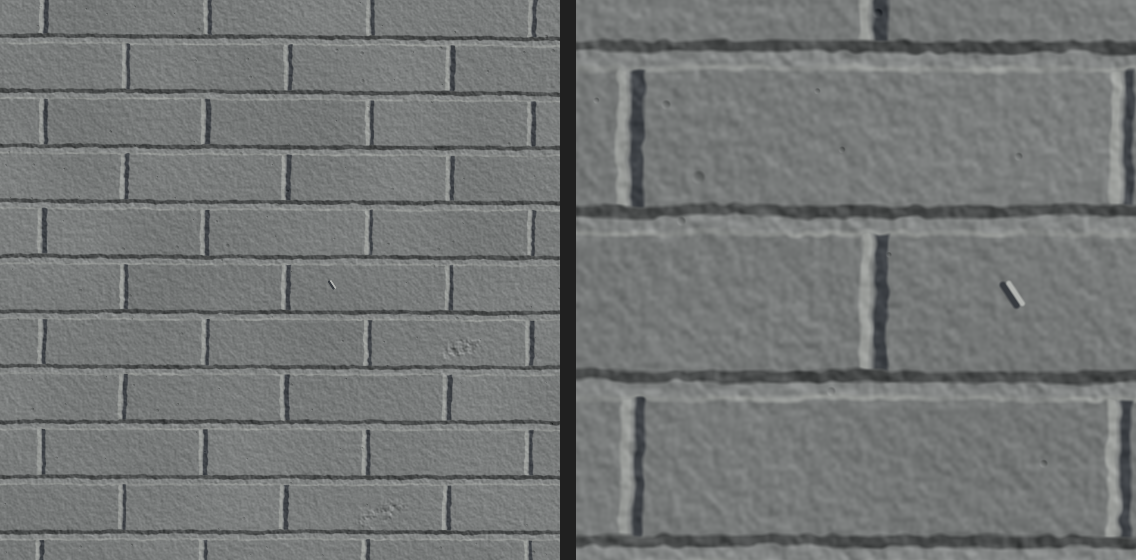
Left, the full canvas; right, a detail of the centre.
Reproduce this texture procedurally as a three.js fragment shader.

```glsl
varying vec2 vUv;

#define ROW_HEIGHT 0.0982
#define ROW_START 0.0508
#define BRICK_WIDTH 0.2904
#define HEAD_START 0.0750
#define JOINT_TOP -0.0130
#define SOFT 0.0016
#define RELIEF 0.17
#define PIT_CELL 0.042
#define PIT_CHANCE 0.22

const vec3 PAINT = vec3(0.470, 0.480, 0.478);
const vec3 MORTAR = vec3(0.510, 0.520, 0.518);
const vec3 LIT_EDGE = vec3(0.625, 0.635, 0.622);
const vec3 BED_SHADOW = vec3(0.250, 0.258, 0.258);
const vec3 HEAD_SHADOW = vec3(0.215, 0.230, 0.250);
const vec2 TO_LIGHT = vec2(0.64, 0.77);

float hash(vec2 p) {
  p = fract(p * vec2(0.1031, 0.1130));
  p += dot(p, p.yx + 33.33);
  return fract((p.x + p.y) * p.x * 17.17);
}

float noise(vec2 p) {
  vec2 i = floor(p), f = fract(p);
  f = f * f * (3.0 - 2.0 * f);
  i += 200.0;
  return mix(mix(hash(i), hash(i + vec2(1.0, 0.0)), f.x),
             mix(hash(i + vec2(0.0, 1.0)), hash(i + 1.0), f.x), f.y);
}

float band(float x, float lo, float hi) {
  return smoothstep(lo - SOFT, lo + SOFT, x) * (1.0 - smoothstep(hi - SOFT, hi + SOFT, x));
}

float height(vec2 p) {
  return 0.6 * noise(p * 125.0) + 0.4 * noise(p * 250.0 + 7.0);
}

float segment(vec2 p, vec2 a, vec2 b) {
  vec2 ab = b - a;
  return length(p - a - ab * clamp(dot(p - a, ab) / dot(ab, ab), 0.0, 1.0));
}

// Small dents: dark on the side nearest the light, bright opposite
float pits(vec2 p) {
  vec2 cell = floor(p / PIT_CELL) + 50.0;
  vec2 centre = 0.2 + 0.6 * vec2(hash(cell + 3.1), hash(cell + 17.7));
  vec2 d = (fract(p / PIT_CELL) - centre) * PIT_CELL;
  float size = mix(0.0015, 0.0038, pow(hash(cell + 41.3), 2.0));
  float inside = 1.0 - smoothstep(0.6 * size, 1.3 * size, length(d));
  float present = step(hash(cell + 71.9), PIT_CHANCE);
  return -present * inside * (0.35 + dot(d, TO_LIGHT) / size);
}

// Two diagonal areas of flaking paint
float flaking(vec2 p) {
  float area = 0.0;
  for (int i = 0; i < 2; i++) {
    vec2 d = p - vec2(0.832, 0.384) + float(i) * vec2(0.155, 0.305);
    d = vec2(0.91 * d.x + 0.42 * d.y, 0.91 * d.y - 0.42 * d.x);
    area += 1.0 - smoothstep(0.4, 1.0, length(d / vec2(0.066, 0.023)));
  }
  return area * smoothstep(0.35, 0.6, noise(p * 75.0 + 5.0));
}

void main() {
  vec2 p = vUv;

  // Uneven joint lines
  vec2 wobble = vec2(noise(p * 24.0), noise(p * 24.0 + 31.0)) - 0.5;
  vec2 ragged = vec2(noise(p * 140.0), noise(p * 140.0 + 57.0)) - 0.5;
  vec2 q = p + 0.0026 * wobble + 0.0026 * ragged;
  q.y += 0.007 * (p.x - 0.5) * p.y;

  // Bed joint: distance above the shadow line of each course
  float course = (q.y - ROW_START) / ROW_HEIGHT + 0.2;
  float row = floor(course);
  float y = (fract(course) - 0.2) * ROW_HEIGHT;

  // Head joint: distance right of the shadow, in half-brick running bond
  float headRow = row - step(y, JOINT_TOP);
  float start = HEAD_START + 0.009 * p.y + 0.5 * BRICK_WIDTH * (1.0 - mod(headRow, 2.0));
  float column = floor((q.x - start) / BRICK_WIDTH + 0.5);
  float vary = hash(vec2(headRow, column) + 90.0);
  float x = q.x - start - column * BRICK_WIDTH + 0.005 * (vary - 0.5);
  float onCourse = max(smoothstep(0.001, 0.004, y),
                       1.0 - smoothstep(JOINT_TOP - 0.003, JOINT_TOP, y));

  // Painted brick faces with broad tone changes
  float brickTone = hash(vec2(headRow, floor((q.x - start) / BRICK_WIDTH)) + 20.0) - 0.5;
  vec3 color = PAINT + 0.016 * brickTone + 0.035 * (noise(p * 7.0) - 0.5);

  // Mortar, lit arrises and shadows
  float bed = band(y, JOINT_TOP, 0.002);
  float fade = noise(p * vec2(38.0, 12.0) + 13.0);
  color = mix(color, MORTAR, bed);
  color = mix(color, LIT_EDGE, band(y, -0.0158, -0.0125) * mix(0.3, 0.9, fade));
  color = mix(color, MORTAR, band(x, -0.011, 0.002) * onCourse);
  color = mix(color, LIT_EDGE, band(x, -0.0118, -0.0058) * onCourse * mix(0.7, 1.0, fade));
  color = mix(color, HEAD_SHADOW, band(x, -0.0035, mix(0.002, 0.0055, vary)) * onCourse * 0.92);
  color = mix(color, BED_SHADOW, band(y, -0.0034 - 0.002 * fade, 0.0026) * mix(0.75, 1.0, fade));

  // Stucco grain, rougher in mortar and flaked paint
  float grain = height(p) - height(p + 0.0026 * TO_LIGHT);
  float flakes = flaking(p);
  color += RELIEF * grain * (1.0 + 0.5 * bed + 1.8 * flakes);
  color += 0.20 * flakes * (noise(p * 115.0 + 9.0) - noise((p + 0.004 * TO_LIGHT) * 115.0 + 9.0));
  color += 0.03 * (noise(p * 380.0) - 0.5);
  color += 0.13 * pits(p);

  // Single raised chip with its shadow
  vec2 chipTop = vec2(0.590, 0.498), chipEnd = vec2(0.598, 0.486);
  float shade = segment(p + vec2(0.0025, 0.001), chipTop, chipEnd);
  color = mix(color, HEAD_SHADOW, 1.0 - smoothstep(0.001, 0.003, shade));
  float chip = segment(p - vec2(0.001, 0.0), chipTop, chipEnd);
  color = mix(color, LIT_EDGE + 0.08, 1.0 - smoothstep(0.0006, 0.0024, chip));

  gl_FragColor = vec4(clamp(color, 0.0, 1.0), 1.0);
}
```
